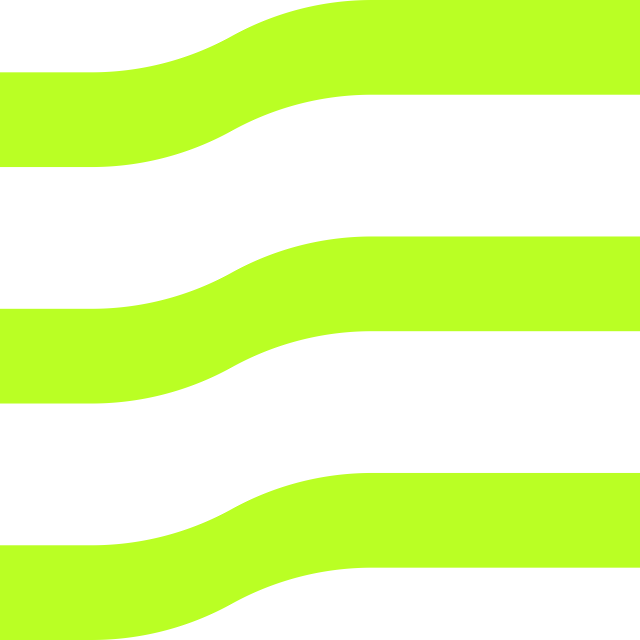
This pattern is drawn by a WebGL 2 fragment shader. Its source:

```glsl
#version 300 es
precision highp float;
// Three lime bands on white, each stepping upward from left to right.
// The step is two mirrored circular arcs joining two level runs;
// subtracting its height from y leaves straight stripes to repeat with mod.

uniform vec2 u_resolution;
out vec4 fragColor;

// Height of the S-shaped step at x, from 0 on the left to rise on the right.
float stepHeight(float x, float centre, float halfRun, float rise) {
    float halfRise = 0.5 * rise;
    float radius = (halfRun * halfRun + halfRise * halfRise) / rise;
    float fromCentre = x - centre;
    // Horizontal distance to the nearer level run, zero beyond the bend
    float along = max(halfRun - abs(fromCentre), 0.0);
    float sag = radius - sqrt(radius * radius - along * along);
    return fromCentre < 0.0 ? sag : rise - sag;
}

void main() {
    vec2 uv = gl_FragCoord.xy / u_resolution;
    float pixel = 1.0 / u_resolution.y;

    // Straighten the bends, then measure to the nearest band's centre line
    float level = uv.y - stepHeight(uv.x, 0.362, 0.2188, 0.113);
    float period = 0.3695;
    float halfWidth = 0.074;
    float offset = mod(level - halfWidth + 0.5 * period, period) - 0.5 * period;
    float edge = abs(offset) - halfWidth;

    // One-pixel smooth edge
    float band = clamp(0.5 - edge / pixel, 0.0, 1.0);

    vec3 white = vec3(1.0);
    vec3 lime = vec3(0.73, 1.0, 0.14);
    fragColor = vec4(mix(white, lime, band), 1.0);
}
```
